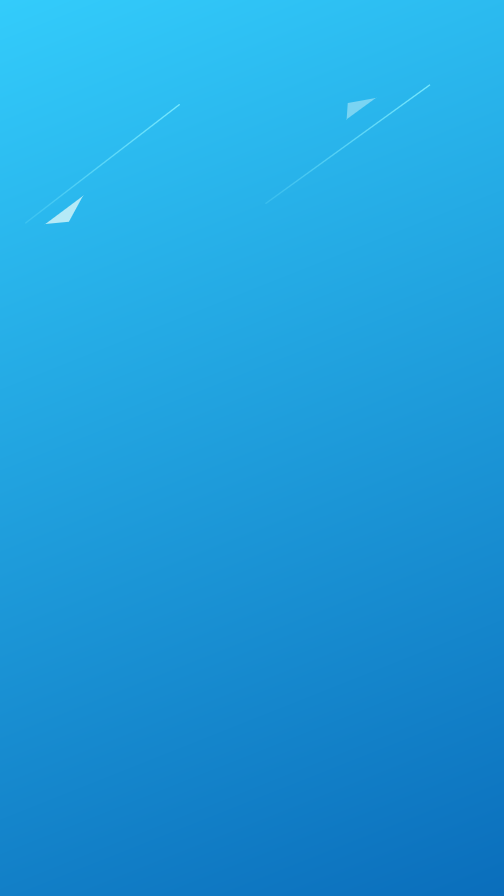
A Shadertoy shader for this background:

```glsl
// Diagonal blue gradient with two fading light streaks and two pale glass shards.

const vec2 CANVAS = vec2(9.0, 16.0);              // canvas size in design units
const vec3 SKY_LIGHT = vec3(0.200, 0.800, 0.985); // upper left corner
const vec3 SKY_DEEP = vec3(0.040, 0.430, 0.735);  // lower right corner
const vec3 STREAK_COLOR = vec3(0.50, 0.93, 1.00);
const vec3 SHARD_COLOR = vec3(0.88, 0.98, 0.98);

// Smooth coverage of a signed distance, one pixel wide
float coverage(float dist, float pixel) {
    return clamp(0.5 - dist / pixel, 0.0, 1.0);
}

// Linear gradient running from the upper left to the lower right corner
vec3 background(vec2 p) {
    vec2 direction = vec2(0.37, -0.93);
    vec2 start = vec2(0.0, CANVAS.y);
    vec2 end = vec2(CANVAS.x, 0.0);
    float t = dot(p - start, direction) / dot(end - start, direction);
    return mix(SKY_LIGHT, SKY_DEEP, t);
}

// Thin segment that brightens from tail to head
float streak(vec2 p, vec2 tail, vec2 head, float halfWidth, float pixel) {
    vec2 axis = head - tail;
    float along = clamp(dot(p - tail, axis) / dot(axis, axis), 0.0, 1.0);
    float dist = length(p - tail - axis * along) - halfWidth;
    return coverage(dist, pixel) * mix(0.2, 0.9, along);
}

// Signed distance to the line a-b, positive on its right side
float edge(vec2 p, vec2 a, vec2 b) {
    vec2 side = normalize(b - a);
    return dot(p - a, vec2(side.y, -side.x));
}

// Filled triangle with counter-clockwise corners
float shard(vec2 p, vec2 a, vec2 b, vec2 c, float pixel) {
    float dist = max(edge(p, a, b), max(edge(p, b, c), edge(p, c, a)));
    return coverage(dist, pixel);
}

void mainImage(out vec4 fragColor, in vec2 fragCoord) {
    vec2 p = fragCoord / iResolution.xy * CANVAS;
    float pixel = CANVAS.y / iResolution.y;
    vec3 color = background(p);

    // Light streaks
    float leftStreak = streak(p, vec2(0.46, 12.02), vec2(3.20, 14.13), 0.012, pixel);
    float rightStreak = streak(p, vec2(4.75, 12.37), vec2(7.67, 14.48), 0.012, pixel);
    color = mix(color, STREAK_COLOR, max(leftStreak, rightStreak));

    // Glass shards
    float leftShard = shard(p, vec2(0.81, 12.00), vec2(1.23, 12.04), vec2(1.48, 12.50), pixel);
    float rightShard = shard(p, vec2(6.19, 13.87), vec2(6.71, 14.25), vec2(6.21, 14.16), pixel);
    color = mix(color, SHARD_COLOR, 0.76 * leftShard);
    color = mix(color, SHARD_COLOR, 0.44 * rightShard);

    fragColor = vec4(color, 1.0);
}
```
